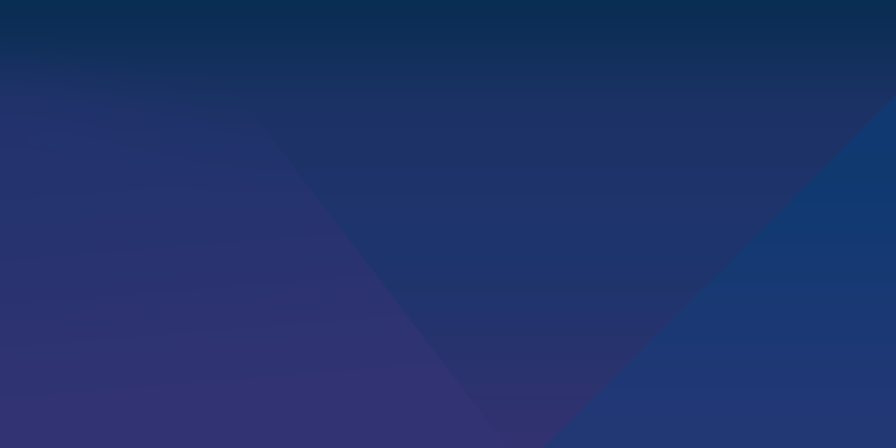
This background is drawn by a Shadertoy shader. Its source:

```glsl
// Dusky blue gradient with a violet slope on the left and a blue slope on the right.

// Signed distance to a line through a point, positive along the normal.
float lineDistance(vec2 p, vec2 point, vec2 normal) {
    return dot(p - point, normalize(normal));
}

// Vertical night gradient: teal navy on top, indigo in the middle, violet below.
vec3 nightSky(float y) {
    vec3 violet = vec3(0.196, 0.196, 0.435);
    vec3 indigo = vec3(0.118, 0.204, 0.424);
    vec3 dusk = vec3(0.112, 0.198, 0.402);
    vec3 navy = vec3(0.038, 0.175, 0.322);
    vec3 color = mix(violet, indigo, smoothstep(-0.05, 0.46, y));
    color = mix(color, dusk, smoothstep(0.45, 0.74, y));
    return mix(color, navy, smoothstep(0.70, 1.02, y));
}

void mainImage(out vec4 fragColor, in vec2 fragCoord) {
    // Canvas spans 2 by 1 units.
    vec2 p = fragCoord / iResolution.xy * vec2(2.0, 1.0);
    float edge = 1.0 / iResolution.y;

    vec3 color = nightSky(p.y);

    // Violet slope, fading out softly toward its top.
    float leftDistance = lineDistance(p, vec2(1.133, 0.0), vec2(0.675, 0.513));
    float leftMask = 1.0 - smoothstep(-edge, edge, leftDistance);
    float topFade = 1.0 - smoothstep(0.64, 0.94, p.y + 0.12 * smoothstep(0.0, 0.65, p.x));
    vec3 violetSlope = mix(vec3(0.198, 0.200, 0.450), vec3(0.140, 0.198, 0.430),
                           smoothstep(0.0, 0.70, p.y + 0.05 - 0.08 * p.x));
    color = mix(color, violetSlope, leftMask * topFade);

    // Blue slope rising to the right border.
    float rightDistance = lineDistance(p, vec2(1.211, 0.0), vec2(1.0, -1.0));
    float rightMask = smoothstep(-edge, edge, rightDistance);
    vec3 blueSlope = mix(vec3(0.130, 0.220, 0.460), vec3(0.060, 0.224, 0.440),
                         smoothstep(0.0, 0.70, p.y));
    color = mix(color, blueSlope, rightMask);

    fragColor = vec4(color, 1.0);
}
```
